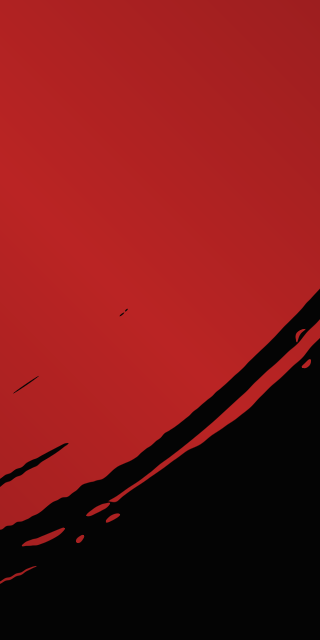
Give the GLSL for this background, as a WebGL 1 fragment shader.

```glsl
precision highp float;
// Dry-brush ink sweep: a black arc fills the lower right of a red field.
// The arc is a parabola with a noisy rim, split by a red gap; loose bristle
// marks are tapered strokes, and the red is a diagonal ridge of light.

uniform vec2 u_resolution;

float hash(float n) {
  n = fract(n * 0.1031);
  n *= n + 33.33;
  return fract(n * (n + n));
}

// Smooth one-dimensional noise in -1..1
float noise(float x) {
  float i = floor(x), f = fract(x);
  return mix(hash(i), hash(i + 1.0), f * f * (3.0 - 2.0 * f)) * 2.0 - 1.0;
}

// Coverage of a signed distance, softened over about one pixel
float fill(float d) {
  float soft = 0.7 / u_resolution.x;
  return 1.0 - smoothstep(-soft, soft, d);
}

// Tapered stroke from a to b, bowed sideways by bend
float stroke(vec2 p, vec2 a, vec2 b, float radius, float bend) {
  vec2 ab = b - a;
  float t = clamp(dot(p - a, ab) / dot(ab, ab), 0.0, 1.0);
  float bow = 4.0 * t * (1.0 - t);
  vec2 side = normalize(vec2(-ab.y, ab.x));
  return fill(length(p - a - ab * t - side * bend * bow) - radius * sqrt(bow));
}

void main() {
  // Canvas width is one unit
  vec2 p = gl_FragCoord.xy / u_resolution.x;
  float along = p.x + 0.3 * p.y;

  // Red field, brightest along a falling diagonal
  float ridge = abs(p.x + p.y - 1.46);
  vec3 red = mix(vec3(0.73, 0.142, 0.14), vec3(0.615, 0.118, 0.122), ridge / 1.54);
  vec3 black = vec3(0.016);

  // Height above the arc, scaled to approximate true distance
  float slope = 0.389 + 0.734 * p.x;
  float toDistance = inversesqrt(1.0 + slope * slope);
  float height = p.y - (0.344 + 0.389 * p.x + 0.367 * p.x * p.x);
  float rough = mix(0.007, 0.002, smoothstep(0.3, 0.8, p.x));
  float rim = rough * (noise(along * 17.0) + 0.4 * noise(along * 55.0));
  rim += 0.013 * smoothstep(0.08, 0.22, p.x) * (1.0 - smoothstep(0.25, 0.33, p.x));
  float ink = fill((height - rim) * toDistance);

  // Red gap inside the arc, widening to the right
  float top = -0.083 - 0.014 * smoothstep(0.75, 1.0, p.x) + 0.003 * noise(along * 24.0 + 9.0);
  float depth = 0.016 + 0.043 * smoothstep(0.48, 0.8, p.x);
  depth += 0.005 * noise(along * 21.0 + 40.0) * (1.0 - smoothstep(0.7, 0.9, p.x));
  depth *= smoothstep(0.33, 0.37, p.x);
  float gap = fill((abs(height - top + 0.5 * depth) - 0.5 * depth) * toDistance);
  gap *= smoothstep(0.335, 0.345, p.x);

  // Flecks of red showing through the ink
  vec2 q = p + 0.002 * vec2(noise(p.y * 70.0), noise(p.x * 60.0 + 5.0));
  gap = max(gap, stroke(q, vec2(0.067, 0.296), vec2(0.203, 0.349), 0.011, -0.007));
  gap = max(gap, stroke(q, vec2(0.270, 0.387), vec2(0.343, 0.429), 0.009, 0.0));
  gap = max(gap, stroke(q, vec2(-0.050, 0.160), vec2(0.114, 0.232), 0.004, -0.002));
  gap = max(gap, stroke(q, vec2(0.331, 0.370), vec2(0.375, 0.393), 0.008, 0.002));
  gap = max(gap, stroke(q, vec2(0.238, 0.304), vec2(0.261, 0.327), 0.008, 0.0));
  gap = max(gap, stroke(q, vec2(0.944, 0.853), vec2(0.972, 0.876), 0.008, -0.004));
  gap = max(gap, stroke(q, vec2(0.929, 0.932), vec2(0.953, 0.973), 0.006, 0.010));
  ink *= 1.0 - gap;

  // Stray bristle marks on the red field
  ink = max(ink, stroke(q, vec2(-0.140, 0.415), vec2(0.212, 0.616), 0.011, -0.003));
  ink = max(ink, stroke(p, vec2(0.042, 0.771), vec2(0.121, 0.825), 0.002, 0.0));
  ink = max(ink, stroke(p, vec2(0.374, 1.012), vec2(0.388, 1.023), 0.002, 0.0));
  ink = max(ink, stroke(p, vec2(0.391, 1.027), vec2(0.399, 1.035), 0.002, 0.0));

  gl_FragColor = vec4(mix(red, black, ink), 1.0);
}
```
